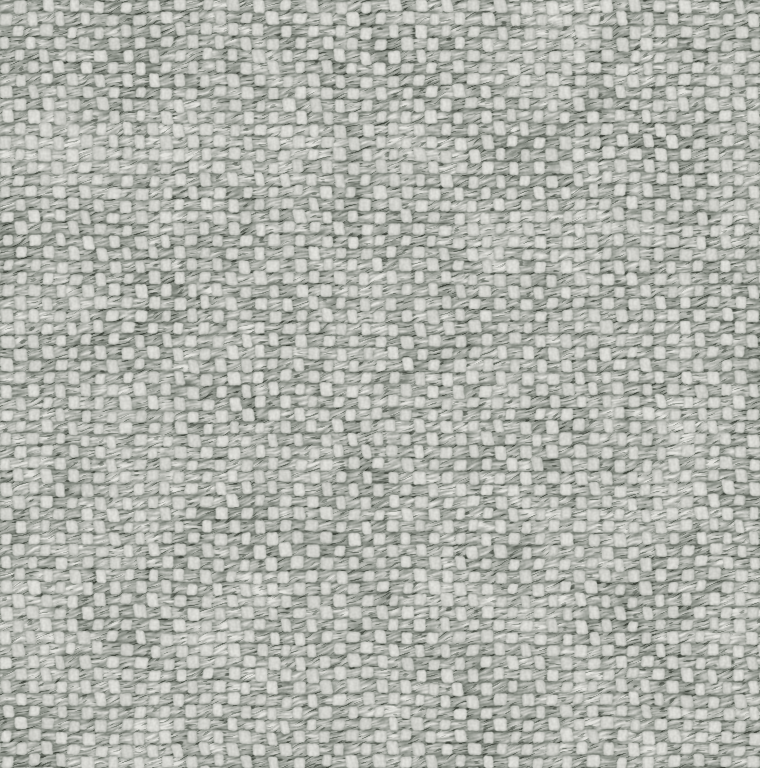
This texture is drawn by a WebGL 2 fragment shader. Its source:

```glsl
#version 300 es
precision highp float;
// Pale plain-weave cloth: light, rounded warp floats sit in a checkerboard
// over grey heathered weft. Floats are jittered box distances; the fibres
// and the uneven dye are stretched gradient noise.

uniform vec2 u_resolution;
out vec4 fragColor;

const vec2 THREADS = vec2(57.0, 62.0);   // warp columns, weft rows
const vec3 SHADE_TINT = vec3(-0.014, 0.008, -0.026);
const vec3 LIGHT_TINT = vec3(0.0, 0.002, -0.018);

vec2 hash2(vec2 p) {
    vec3 q = fract(p.xyx * vec3(0.1031, 0.1030, 0.0973));
    q += dot(q, q.yzx + 33.33);
    return fract((q.xx + q.yz) * q.zy);
}

vec2 gradientAt(vec2 cell) {
    float angle = 6.28318 * hash2(cell + 71.0).x;
    return vec2(cos(angle), sin(angle));
}

float gradientNoise(vec2 p) {
    vec2 i = floor(p), f = fract(p);
    vec2 u = f * f * f * (f * (f * 6.0 - 15.0) + 10.0);
    vec2 e = vec2(0.0, 1.0);
    float low = mix(dot(gradientAt(i), f),
                    dot(gradientAt(i + e.yx), f - e.yx), u.x);
    float high = mix(dot(gradientAt(i + e.xy), f - e.xy),
                     dot(gradientAt(i + e.yy), f - e.yy), u.x);
    return 1.4 * mix(low, high, u.y);
}

float roundedBox(vec2 p, vec2 halfSize, float radius) {
    vec2 q = abs(p) - halfSize + radius;
    return length(max(q, 0.0)) + min(max(q.x, q.y), 0.0) - radius;
}

// Distance to one warp float, with its own offset, size and slant
float floatDistance(vec2 p, vec2 cell) {
    vec2 shift = hash2(cell + 13.0) - 0.5;
    vec2 growth = hash2(cell + 147.0) - 0.5;
    vec2 q = p - cell - 0.5 - 0.2 * shift;
    q.x += q.y * growth.y * 0.35;
    return roundedBox(q, vec2(0.42, 0.50) + 0.15 * growth, 0.24);
}

// Nearest float: x is the distance, y a random value for that float
vec2 nearestFloat(vec2 p) {
    vec2 nearest = vec2(9.0, 0.0);
    vec2 base = floor(p);
    for (int y = -1; y <= 1; y++) {
        for (int x = -1; x <= 1; x++) {
            vec2 cell = base + vec2(x, y);
            if (mod(cell.x + cell.y, 2.0) > 0.5) continue;
            float d = floatDistance(p, cell);
            if (d < nearest.x) nearest = vec2(d, hash2(cell + 311.0).x);
        }
    }
    return nearest;
}

// Heathered weft: rounded rows, slanted strands and sparse dark hairs
float weftTone(vec2 p, float gap) {
    float across = 2.0 * fract(p.y) - 1.0;
    float crown = 1.0 - across * across;
    float slant = p.x * 1.3 + 0.8 * gradientNoise(p * 0.7);
    float strand = gradientNoise(vec2(p.x * 1.1, p.y * 4.6 - slant));
    float hair = gradientNoise(vec2(p.x * 1.5 + 40.0, p.y * 5.5 - slant * 1.4));
    float heather = gradientNoise(vec2(p.x * 0.4, floor(p.y) * 7.3 + 0.5));
    float patches = gradientNoise(p * 0.13 + 20.0);
    float tone = 0.59 + 0.16 * crown + 0.19 * strand;
    tone += 0.12 * heather + 0.08 * patches;
    tone -= 0.22 * smoothstep(0.2, 0.6, hair);
    return tone - 0.13 * exp(-max(gap, 0.0) / 0.12);
}

// Pale warp float: domed, with faint upright fibres
float warpTone(vec2 p, float depth, float variation) {
    float fibre = gradientNoise(vec2(p.x * 4.0, p.y * 1.6));
    float dome = smoothstep(0.0, 0.26, depth);
    return 0.765 + 0.075 * dome + 0.035 * fibre + 0.05 * (variation - 0.5);
}

void main() {
    vec2 uv = gl_FragCoord.xy / u_resolution;
    vec2 p = uv * THREADS;
    float pixel = THREADS.y / u_resolution.y;

    // Slow wander of the threads
    vec2 wander = vec2(gradientNoise(p * 0.16), gradientNoise(p * 0.16 + 50.0));
    p += 0.22 * wander;

    // Ragged float outline over the weft
    vec2 block = nearestFloat(p);
    float d = block.x + 0.045 * gradientNoise(p * 3.2 + 9.0);
    float soft = max(0.09, 0.75 * pixel);
    float cover = 1.0 - smoothstep(-soft, soft, d);
    float tone = mix(weftTone(p, d), warpTone(p, -d, block.y), cover);

    // Fine lint, then the cool tint of the shadows
    tone += 0.03 * gradientNoise(p * 5.0 + 80.0);
    tone = clamp(tone, 0.26, 0.89);
    vec3 tint = mix(SHADE_TINT, LIGHT_TINT, smoothstep(0.5, 0.85, tone));
    fragColor = vec4(tone + tint, 1.0);
}
```
